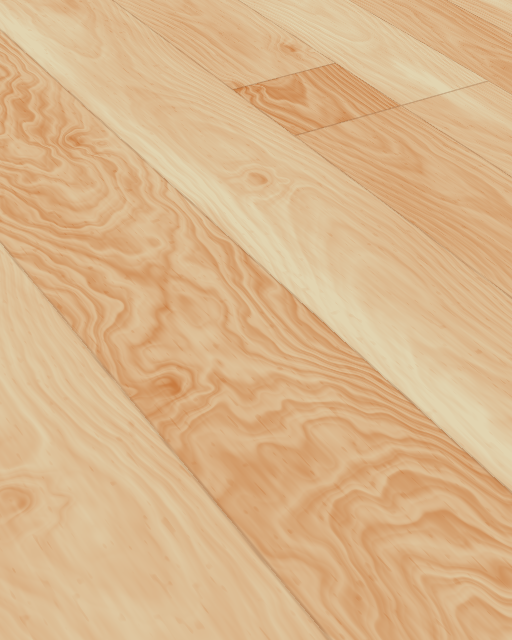
This texture is drawn by a WebGL 1 fragment shader. Its source:

```glsl
precision highp float;
// Pale wooden floor boards running diagonally in perspective.
// The canvas is projected onto the floor plane, split into rows and boards,
// then each board gets arched growth rings, knots, sapwood and fine fibres.
uniform vec2 u_resolution;

float hash(vec2 p) {
  return fract(sin(dot(p, vec2(127.1, 311.7))) * 4375.85);
}

float noise(vec2 p) {
  vec2 i = floor(p), f = fract(p);
  f = f * f * (3.0 - 2.0 * f);
  return mix(mix(hash(i), hash(i + vec2(1.0, 0.0)), f.x),
             mix(hash(i + vec2(0.0, 1.0)), hash(i + 1.0), f.x), f.y);
}

float fbm(vec2 p) {
  float sum = 0.0, amp = 0.53;
  for (int i = 0; i < 4; i++) {
    sum += amp * noise(p);
    p = p * 2.03 + 7.3;
    amp *= 0.5;
  }
  return sum;
}

// Soft growth ring: slow darkening, then a quick return to pale wood
float ring(float h) {
  float f = fract(h);
  return smoothstep(0.0, 0.72, f) * (1.0 - smoothstep(0.74, 1.0, f));
}

// Tone 0 is pale sapwood, 1 is dark late wood
vec3 woodColor(float tone) {
  vec3 pale = vec3(0.885, 0.83, 0.69);
  vec3 honey = vec3(0.86, 0.71, 0.54);
  vec3 amber = vec3(0.80, 0.53, 0.31);
  return tone < 0.5 ? mix(pale, honey, max(tone, 0.0) * 2.0)
                    : mix(honey, amber, min(tone, 1.2) * 2.0 - 1.0);
}

void main() {
  // Floor coordinates: across counts board rows, along runs up the boards
  vec2 p = gl_FragCoord.xy / u_resolution.y;
  vec2 q = vec2(p.x + 1.107, 1.957 - p.y);
  float bearing = q.x / q.y - 0.829;
  float across = bearing / (0.297 - 0.081 * bearing);
  float along = (5.70 - q.x) / q.y;
  float row = floor(across), x = fract(across);

  // End joints cut rows 2 and 3 into boards
  float isRow0 = 1.0 - step(0.5, abs(row));
  float isRow1 = 1.0 - step(0.5, abs(row - 1.0));
  float isRow2 = 1.0 - step(0.5, abs(row - 2.0));
  float isCut = step(1.5, row) * step(row, 3.5);
  float pastFirst = isCut * step(3.535, along);
  float pastSecond = isRow2 * step(3.855, along);
  float isShort = isRow2 * pastFirst - pastSecond;
  float board = row + 7.0 * (pastFirst + pastSecond);
  vec2 seed = vec2(board * 13.7, board * 5.3);

  // Knots bend the rings and leave a dark heart
  float bend = 0.0, heart = 0.0;
  for (int i = 0; i < 6; i++) {
    float k = float(i), odd = mod(k, 2.0);
    vec2 knot = vec2(-0.58 + 0.66 * k + 0.08 * odd,
                     2.45 + 0.31 * k + (1.0 - odd) * (0.17 + 0.55 * sin(0.785 * k)));
    float sameRow = 1.0 - step(0.5, abs(floor(knot.x) - row));
    vec2 d = (vec2(across, along) - knot) / vec2(0.11, 0.055);
    d += 0.7 * (vec2(noise(d * 1.5), noise(d * 1.5 + 9.0)) - 0.5);
    float r2 = dot(d, d);
    bend += sameRow * exp(-r2 * 0.6);
    heart += sameRow * exp(-r2 * 4.0);
  }

  // Arched rings open away from a turning point on each board
  float warp = fbm(vec2(x * 2.2, along * 2.6) + seed) - 0.5;
  float turn = along - 3.1 - 1.2 * sin(2.1 * row);
  float axis = x - 0.45 - 0.12 * sin(along * 4.0 + board);
  float height = mix(20.0, 14.0, isRow0) * axis * axis
               - mix(4.0, 8.0, isRow0) * sqrt(turn * turn + 0.02)
               + mix(3.0, 7.0, isRow0) * warp + 2.2 * bend;
  float figure = noise(vec2(x * 3.0, along * 2.0) + seed + 31.0);
  float contrast = mix(0.17, 0.30, max(isRow0, isShort)) * (0.45 + 0.9 * figure);

  // Board tone, rings and broad clouds
  float tone = 0.45 + 0.08 * cos(3.14159 * row) + 0.2 * isShort
             - 0.12 * (pastFirst - isShort);
  tone += contrast * (ring(height) - 0.42);
  tone += 0.35 * contrast * (ring(height * 2.7 + 0.3) - 0.42);
  tone += 0.42 * (fbm(vec2(x * 3.0, along * 1.7) + seed + 57.0) - 0.5);

  // Pale sapwood streak on odd rows
  float streak = (x - 0.52 + 0.40 * isRow1 + 0.12 * warp) / 0.13;
  float patchy = smoothstep(0.35, 0.7, noise(vec2(along * 2.5, row * 3.1)));
  tone -= 0.30 * mod(abs(row), 2.0) * mix(patchy, 1.0, isRow1) * exp(-streak * streak);

  // Fine fibres, short pores and knot hearts
  tone += 0.13 * (noise(vec2(across * 42.0, along * 7.0) + seed) - 0.5);
  tone += 0.10 * (noise(vec2(across * 95.0, along * 22.0) + seed) - 0.5);
  tone += 0.13 * smoothstep(0.80, 0.97, noise(vec2(across * 75.0, along * 38.0)));
  tone += 0.34 * heart + 0.08 * bend;

  // Hairline gaps between rows and at end joints
  float sideGap = 1.0 - smoothstep(0.003, 0.013, min(x, 1.0 - x));
  float jointDist = min(abs(along - 3.535) + 9.0 * (1.0 - isCut),
                        abs(along - 3.855) + 9.0 * (1.0 - isRow2));
  float endGap = 1.0 - smoothstep(0.001, 0.006, jointDist);
  float wear = 0.3 + 0.7 * noise(vec2(along * 24.0, row * 5.0));
  float gap = max(sideGap * wear, endGap * 0.8);

  vec3 color = mix(woodColor(tone), vec3(0.60, 0.40, 0.25), 0.42 * gap);
  gl_FragColor = vec4(color, 1.0);
}
```
